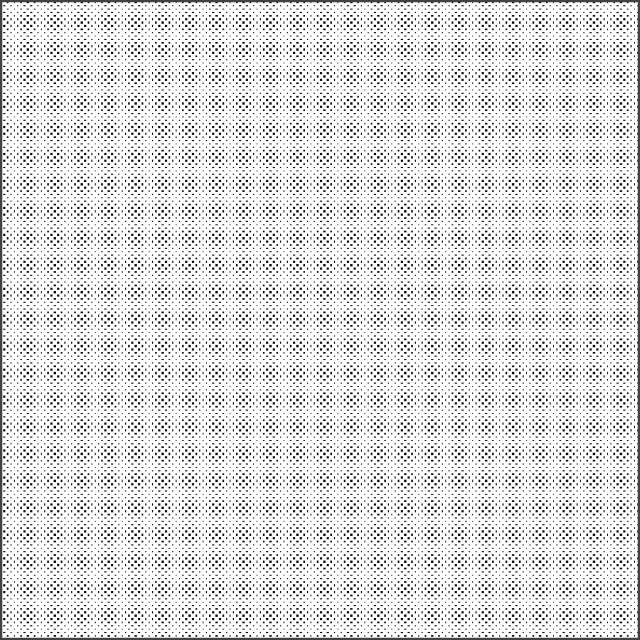
This pattern is drawn by a three.js fragment shader. Its source:

```glsl
// Checkered lattice of small black rectangles that swell into repeating diamond clusters, in a thin frame.
varying vec2 vUv;

const float REPEATS = 23.74;               // clusters across and down
const float CELLS = 8.0;                   // lattice cells per cluster, each way
const vec2 CENTER = vec2(0.0014, 0.0380);  // middle of the first cluster
const float MEAN_SIZE = 0.49;              // dot side as a share of its cell
const float SWELL = 0.22;                  // change of dot side over a cluster
const float FRAME_WIDTH = 0.0035;
const vec3 PAPER = vec3(0.99);
const vec3 INK = vec3(0.03);
const vec3 FRAME = vec3(0.26, 0.26, 0.27);
const float TAU = 6.28319;

// Share of a pixel-wide box at p that lies within halfSize of zero, per axis.
vec2 boxCoverage(vec2 p, vec2 halfSize, vec2 pixel) {
  vec2 upper = min(p + 0.5 * pixel, halfSize);
  vec2 lower = max(p - 0.5 * pixel, -halfSize);
  return max(upper - lower, 0.0) / pixel;
}

// Width follows the column and height follows the row.
vec2 dotSize(vec2 cell) {
  return MEAN_SIZE + SWELL * cos(TAU * cell / CELLS);
}

// Sums the dots of the nearby cells, keeping every other cell.
float dotCoverage(vec2 p, vec2 pixel) {
  vec2 home = floor(p + 0.5);
  float ink = 0.0;
  for (int y = -1; y <= 1; y++) {
    for (int x = -1; x <= 1; x++) {
      vec2 cell = home + vec2(float(x), float(y));
      float filled = 1.0 - mod(cell.x + cell.y, 2.0);
      vec2 cover = boxCoverage(p - cell, 0.5 * dotSize(cell), pixel);
      ink += filled * cover.x * cover.y;
    }
  }
  return clamp(ink, 0.0, 1.0);
}

void main() {
  vec2 pixel = max(fwidth(vUv), vec2(1e-5));
  float scale = REPEATS * CELLS;

  // Dot lattice
  float ink = dotCoverage((vUv - CENTER) * scale, pixel * scale);
  vec3 color = mix(PAPER, INK, ink);

  // Frame along the canvas edge
  vec2 inside = boxCoverage(vUv - 0.5, vec2(0.5 - FRAME_WIDTH), pixel);
  color = mix(FRAME, color, inside.x * inside.y);

  gl_FragColor = vec4(color, 1.0);
}
```
